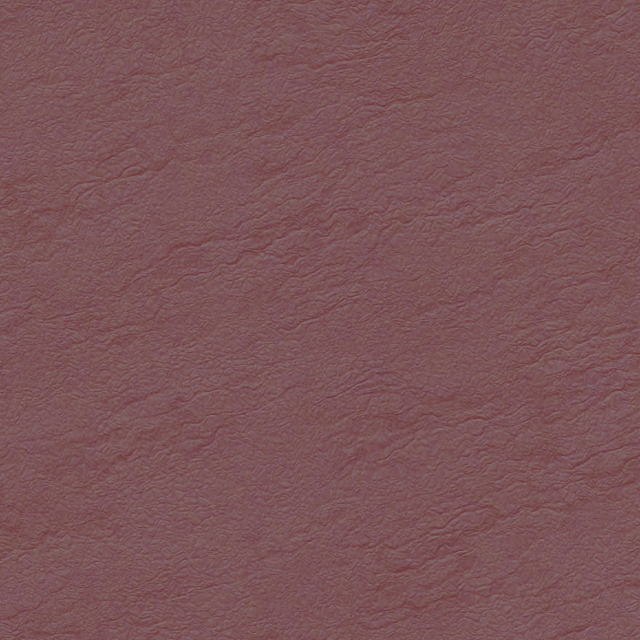
Write a Shadertoy shader that draws this texture.

```glsl
// Soft mauve-brown leather with pebbled grain and slanting creases.

const vec3 BASE_COLOR = vec3(0.490, 0.339, 0.353);
const vec3 TONE_STEP = vec3(0.019, 0.043, 0.046);
const vec3 HUE_SHIFT = vec3(-0.004, -0.011, 0.016);
const float CREASE_ANGLE = 0.36;
const vec2 LIGHT_STEP = vec2(-0.0005, 0.0021);

vec2 hash2(vec2 p) {
    vec3 v = fract(p.xyx * vec3(0.1031, 0.1030, 0.0973));
    v += dot(v, v.yzx + 33.33);
    return fract((v.xx + v.yz) * v.zy);
}

float valueNoise(vec2 p) {
    vec2 cell = floor(p), f = fract(p);
    f = f * f * f * (f * (f * 6.0 - 15.0) + 10.0);
    float low = mix(hash2(cell).x, hash2(cell + vec2(1, 0)).x, f.x);
    float high = mix(hash2(cell + vec2(0, 1)).x, hash2(cell + vec2(1, 1)).x, f.x);
    return mix(low, high, f.y);
}

float layeredNoise(vec2 p) {
    return 0.65 * valueNoise(p) + 0.35 * valueNoise(p * 2.13 + 17.3);
}

vec2 rotate(vec2 p, float angle) {
    float c = cos(angle), s = sin(angle);
    return vec2(c * p.x + s * p.y, c * p.y - s * p.x);
}

// Rounded pebbles: zero in the grooves, one on the tops
float pebbles(vec2 p, float grooveWidth) {
    vec2 cell = floor(p), f = fract(p);
    float nearest = 8.0, second = 8.0;
    for (int y = -1; y <= 1; y++) {
        for (int x = -1; x <= 1; x++) {
            vec2 offset = vec2(x, y);
            float d = length(offset + hash2(cell + offset) - f);
            second = min(second, max(nearest, d));
            nearest = min(nearest, d);
        }
    }
    return smoothstep(0.0, grooveWidth, second - nearest);
}

// Thin folds along the middle level of a stretched noise
float creases(vec2 p, float width) {
    return 1.0 - smoothstep(0.0, width, abs(layeredNoise(p) - 0.5));
}

// Bends the plane so that folds and grain wander
vec2 warp(vec2 p) {
    vec2 broad = vec2(valueNoise(p * 5.0), valueNoise(p * 5.0 + 41.0)) - 0.5;
    vec2 fine = vec2(valueNoise(p * 55.0 + 9.0), valueNoise(p * 55.0 + 73.0)) - 0.5;
    return p + 0.035 * broad + 0.010 * fine;
}

float leatherHeight(vec2 p) {
    vec2 q = rotate(warp(p), CREASE_ANGLE) + 3.0;
    vec2 grain = rotate(warp(p), 0.12) + 3.0;
    float foldMask = smoothstep(0.30, 0.65, layeredNoise(q * vec2(6.0, 13.0) + 5.0));
    float grainMask = mix(0.5, 1.2, valueNoise(q * vec2(14.0, 22.0) + 31.0));
    float height = 0.40 * grainMask * pebbles(grain * vec2(72.0, 92.0), 0.50);
    height += 0.34 * pebbles(grain * vec2(135.0, 160.0) + 7.0, 0.75);
    height -= 0.62 * mix(0.25, 1.0, foldMask) * creases(q * vec2(6.0, 22.0), 0.085);
    height -= 0.50 * mix(0.25, 1.0, foldMask) * creases(q * vec2(16.0, 44.0) + 23.0, 0.15);
    return height;
}

void mainImage(out vec4 fragColor, in vec2 fragCoord) {
    vec2 p = fragCoord / iResolution.y;
    vec2 q = rotate(p, CREASE_ANGLE) + 3.0;

    // Light from above, with a little darkening inside the grooves
    float height = leatherHeight(p);
    float slope = height - leatherHeight(p + LIGHT_STEP);
    float tone = 2.7 * slope + 0.7 * (height - 0.32);

    // Soft undulation and fine surface grain
    tone += 0.55 * (layeredNoise(q * vec2(5.0, 14.0) + 57.0) - 0.5);
    tone += 1.1 * (valueNoise(p * 290.0) - 0.5);
    tone = clamp(tone, -2.3, 1.7);

    // Drift between brown and mauve dye
    float hue = 0.5 * (layeredNoise(q * vec2(12.0, 18.0) + 83.0) - 0.5);
    hue += 1.2 * (valueNoise(p * 85.0 + 11.0) - 0.5);

    vec3 color = BASE_COLOR + TONE_STEP * tone + HUE_SHIFT * hue;
    fragColor = vec4(color, 1.0);
}
```
